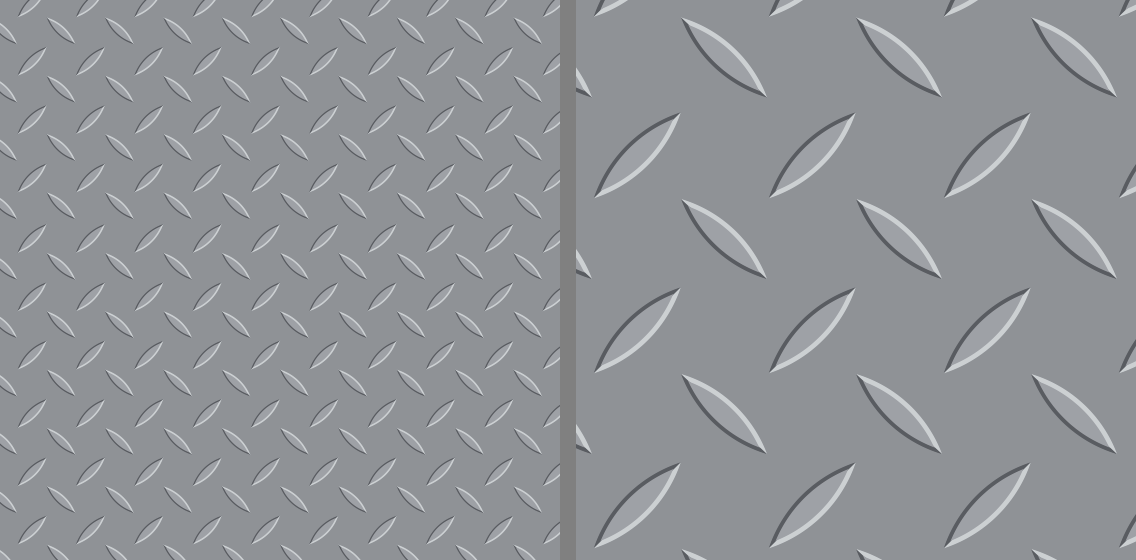
Left: the whole. Right: its middle third, enlarged.
Give the GLSL for this texture, as a WebGL 2 fragment shader.

```glsl
#version 300 es
precision highp float;
// Steel tread plate: pointed lens-shaped studs in two alternating diagonals.
// Each diagonal is one repeated lens distance field; its bevel is split along
// the long axis into a lit and a shaded rim, with the light from the right.

uniform vec2 u_resolution;
out vec4 fragColor;

const float REPEATS = 9.6;

// Signed distance to a lens along x with the given half length and half width
float lensDistance(vec2 p, float halfLength, float halfWidth) {
    float radius = (halfLength * halfLength + halfWidth * halfWidth) / (2.0 * halfWidth);
    return length(vec2(p.x, abs(p.y) + radius - halfWidth)) - radius;
}

// Antialiased coverage of the inside of a distance field
float coverage(float dist, float pixel) {
    return 1.0 - smoothstep(-0.6 * pixel, 0.6 * pixel, dist);
}

// Paints one lattice of studs; halfAxis runs from stud centre to its right tip
vec3 paintStuds(vec3 base, vec2 cell, vec2 centre, vec2 halfAxis, float halfWidth, float pixel) {
    vec2 local = fract(cell - centre + 0.5) - 0.5;
    vec2 along = normalize(halfAxis);
    vec2 across = vec2(-along.y, along.x);
    vec2 p = vec2(dot(local, along), dot(local, across));
    float dist = lensDistance(p, length(halfAxis), halfWidth);

    // Bevel: bright on the side facing right, dark on the other
    float lit = smoothstep(-0.6 * pixel, 0.6 * pixel, p.y * sign(across.x));
    vec3 rim = mix(vec3(0.35, 0.36, 0.38), vec3(0.80, 0.815, 0.825), lit);
    float rimWidth = mix(0.022, 0.027, lit);

    vec3 face = vec3(0.62, 0.63, 0.65);
    vec3 stud = mix(rim, face, coverage(dist + rimWidth, pixel));
    return mix(base, stud, coverage(dist, pixel));
}

void main() {
    vec2 cell = gl_FragCoord.xy / u_resolution * REPEATS;
    float pixel = REPEATS / min(u_resolution.x, u_resolution.y);

    // Seam between two sheets: the upper one sits slightly higher
    cell.y -= 0.0375 * step(5.8, cell.y);

    vec3 colour = vec3(0.56, 0.573, 0.59);
    colour = paintStuds(colour, cell, vec2(0.55, 0.5125), vec2(0.249, 0.246), 0.083, pixel);
    colour = paintStuds(colour, cell, vec2(0.046, 0.034), vec2(0.246, -0.229), 0.079, pixel);
    fragColor = vec4(colour, 1.0);
}
```
